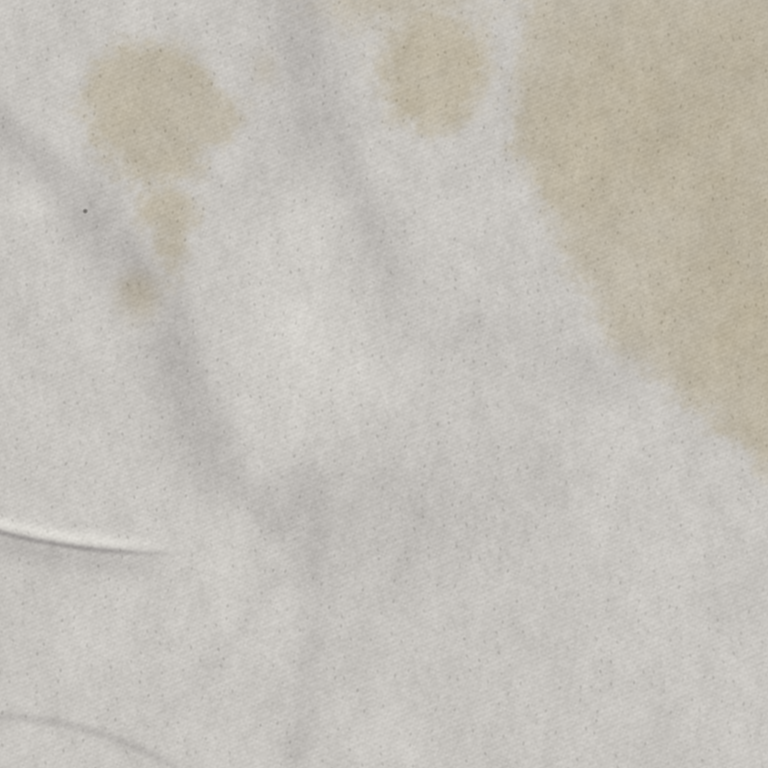
Give the GLSL for this texture, as a Shadertoy shader.

```glsl
// Creased pale cotton cloth with soft tan stains, flecks and a fine twill weave.
#define CLOTH vec3(0.783, 0.772, 0.753)
#define STAIN_TINT vec3(0.922, 0.890, 0.805)
#define FOLD_TINT vec3(0.100, 0.102, 0.096)
#define WEAVE_FREQ 150.0
#define WEAVE_DEPTH 0.014
#define GRAIN_DEPTH 0.050
#define MOTTLE_DEPTH 0.022
#define FLECK_CELLS 75.0
#define FLECK_DEPTH 0.075
#define EDGE_WOBBLE 0.016

float hash(vec2 p) {
    p = fract(p * vec2(0.1031, 0.1137));
    p += dot(p, p.yx + 33.33);
    return fract((p.x + p.y) * p.x * 91.7);
}

// Warped sines, rotated and refined at each layer.
float layeredSines(vec2 p) {
    float sum = 0.0, amp = 0.5;
    for (int i = 0; i < 5; i++) {
        sum += amp * sin(p.x + 1.4 * sin(p.y * 0.8 + float(i))) * cos(p.y + 0.9 * sin(p.x * 0.7));
        p = mat2(1.35, 1.1, -1.1, 1.35) * p + 2.7;
        amp *= 0.65;
    }
    return sum;
}

// Smoothly joined random yarn tones.
float grain(vec2 p) {
    vec2 i = floor(p), f = fract(p);
    f = f * f * (3.0 - 2.0 * f);
    return mix(mix(hash(i), hash(i + vec2(1, 0)), f.x),
               mix(hash(i + vec2(0, 1)), hash(i + 1.0), f.x), f.y) - 0.5;
}

// Sparse dark fibres: jittered points of a cell grid.
float flecks(vec2 p) {
    vec2 id = floor(p);
    vec2 centre = id + 0.3 + 0.4 * vec2(hash(id + 7.1), hash(id + 31.7));
    float strength = smoothstep(0.5, 1.0, hash(id + 53.3));
    return strength * (1.0 - smoothstep(0.0, 0.28, length((p - centre) * vec2(1.2, 0.9))));
}

// Soft ridge along a segment.
float fold(vec2 p, vec2 a, vec2 b, float width) {
    vec2 ab = b - a;
    float d = length(p - a - ab * clamp(dot(p - a, ab) / dot(ab, ab), 0.0, 1.0));
    return exp(-d * d / (width * width));
}

float glow(vec2 p, vec2 centre, vec2 radius) {
    vec2 d = (p - centre) / radius;
    return exp(-dot(d, d));
}

float line(float d, float width) { return exp(-d * d / (width * width)); }

float ellipse(vec2 p, vec2 centre, vec2 radius) {
    return (length((p - centre) / radius) - 1.0) * min(radius.x, radius.y);
}

float soak(float d, float softness) { return 1.0 - smoothstep(-softness, softness, d); }

float stains(vec2 p) {
    float patchy = layeredSines(p * 34.0);
    float wobble = EDGE_WOBBLE * (0.6 * layeredSines(p * 60.0) + 0.8 * grain(p * 110.0));
    vec2 q = p + 0.009 * vec2(patchy, layeredSines(p.yx * 24.0 + 5.0));
    // Upper left spill with its drip
    float spill = min(ellipse(q, vec2(0.194, 0.870), vec2(0.087, 0.080)),
                      ellipse(q, vec2(0.262, 0.845), vec2(0.050, 0.040)));
    spill = min(spill, ellipse(q, vec2(0.205, 0.805), vec2(0.062, 0.042)));
    float drip = min(ellipse(q, vec2(0.220, 0.726), vec2(0.034, 0.037)),
                     ellipse(q, vec2(0.224, 0.685), vec2(0.018, 0.036)));
    float amount = 0.74 * soak(min(spill, drip) + wobble, 0.020);
    // Top spill and small spots
    amount = max(amount, 0.86 * soak(ellipse(q, vec2(0.565, 0.910), vec2(0.074, 0.078)) + wobble, 0.026));
    amount = max(amount, 0.62 * soak(ellipse(q, vec2(0.520, 0.995), vec2(0.095, 0.035)) + wobble, 0.028));
    amount = max(amount, 0.70 * soak(ellipse(q, vec2(0.180, 0.613), vec2(0.026, 0.030)), 0.022));
    amount = max(amount, 0.42 * soak(ellipse(q, vec2(0.341, 0.909), vec2(0.014, 0.020)), 0.016));
    // Large spill bounded by three slanted sides
    float large = 0.670 - q.x + 0.15 * max(q.y - 0.88, 0.0);
    large = max(large, dot(q - vec2(0.667, 0.815), vec2(-0.897, -0.442)));
    large = max(large, dot(q - vec2(0.803, 0.548), vec2(-0.630, -0.777)));
    float depth = 0.60 + 0.26 * glow(p, vec2(0.78, 0.82), vec2(0.12))
                + 0.36 * glow(p, vec2(1.02, 0.60), vec2(0.16, 0.20))
                + 0.24 * glow(p, vec2(0.95, 0.92), vec2(0.16));
    amount = max(amount, depth * soak(large + wobble, 0.024));
    return amount * (1.0 + 0.16 * patchy);
}

// Broad shadows, highlights and narrow creases.
float relief(vec2 p) {
    float rough = layeredSines(p * 19.0);
    vec2 q = p + 0.010 * vec2(rough, sin(p.x * 27.0));
    float left = max(fold(q, vec2(0.0, 0.842), vec2(0.085, 0.765), 0.028),
                     fold(q, vec2(0.085, 0.765), vec2(0.215, 0.585), 0.038));
    left = max(left, fold(q, vec2(0.215, 0.585), vec2(0.285, 0.390), 0.042));
    left = max(left, fold(q, vec2(0.285, 0.390), vec2(0.362, 0.325), 0.034));
    float centre = max(fold(q, vec2(0.385, 1.02), vec2(0.418, 0.845), 0.040),
                       fold(q, vec2(0.418, 0.845), vec2(0.480, 0.715), 0.030));
    centre = max(centre, 0.55 * fold(q, vec2(0.480, 0.715), vec2(0.535, 0.590), 0.045));
    centre = max(centre, 0.40 * fold(q, vec2(0.535, 0.590), vec2(0.810, 0.515), 0.034));
    float lower = max(fold(q, vec2(0.400, 0.370), vec2(0.413, 0.225), 0.025),
                      0.8 * fold(q, vec2(0.413, 0.225), vec2(0.390, 0.020), 0.026));
    lower = max(lower, 0.6 * fold(q, vec2(0.352, 0.240), vec2(0.225, 0.075), 0.020));
    float shade = -(0.66 * left + 0.56 * centre + 0.42 * lower) * (1.0 + 0.5 * rough);
    shade -= 0.34 * glow(p, vec2(0.54, 0.34), vec2(0.16, 0.12)) + 0.34 * glow(p, vec2(0.36, 0.85), vec2(0.06, 0.10));
    shade += 0.34 * glow(p, vec2(0.41, 0.53), vec2(0.10, 0.13)) + 0.35 * glow(p, vec2(0.30, 0.27), vec2(0.05, 0.09));
    shade += 0.40 * glow(p, vec2(0.04, 0.73), vec2(0.035, 0.02)) + 0.22 * glow(p, vec2(0.40, 0.72), vec2(0.06));
    // Left pinch and faint lower arc
    float pinch = p.y - 0.283 - (p.x - 0.225) * (p.x - 0.225) * 0.55;
    float reach = 1.0 - smoothstep(0.12, 0.25, p.x);
    shade += reach * (0.80 * line(pinch - 0.008, 0.009) - 1.5 * line(pinch + 0.004, 0.004) - 0.6 * line(pinch + 0.020, 0.018));
    return shade - 0.6 * soak(p.x - 0.23, 0.03) * line(p.y - 0.066 + 1.25 * p.x * p.x, 0.007);
}

void mainImage(out vec4 fragColor, in vec2 fragCoord) {
    vec2 p = fragCoord / iResolution.xy;
    vec3 colour = CLOTH + FOLD_TINT * relief(p);
    colour += MOTTLE_DEPTH * (layeredSines(p * vec2(27.0, 15.0)) + 0.7 * layeredSines(p * vec2(95.0, 48.0)));
    colour *= mix(vec3(1.0), STAIN_TINT, stains(p));
    // Twill ribs and uneven yarn
    vec2 yarn = mat2(0.92, -0.39, 0.39, 0.92) * p * WEAVE_FREQ;
    float weave = sin(6.2832 * yarn.y) * (0.6 + 0.4 * sin(6.2832 * yarn.x));
    colour += WEAVE_DEPTH * weave + GRAIN_DEPTH * (0.6 * grain(yarn * 1.2) + 0.7 * grain(yarn * 2.3));
    colour -= FLECK_DEPTH * flecks(p * FLECK_CELLS + 0.3 * sin(p.yx * 40.0));
    colour -= 0.30 * soak(length(p - vec2(0.111, 0.725)) - 0.0025, 0.002);
    fragColor = vec4(clamp(colour, 0.0, 1.0), 1.0);
}
```
